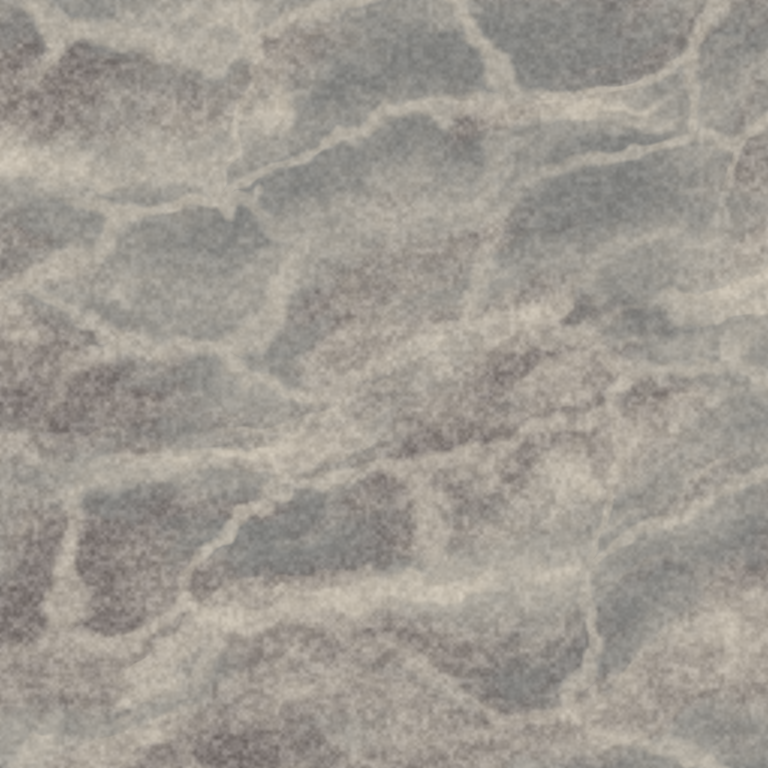
This texture is drawn by a Shadertoy shader. Its source:

```glsl
#define TILT 0.25
#define CELL_SCALE vec2(3.1, 6.2)
#define STREAK_SCALE vec2(4.6, 12.0)
#define VEIN_WIDTH 0.015
#define GRAIN_SCALE 150.0
#define GRAIN_AMOUNT 0.17
#define MAUVE vec3(0.535, 0.505, 0.488)
#define SLATE vec3(0.540, 0.537, 0.522)
#define SAND vec3(0.775, 0.742, 0.685)

float hash(vec2 p) {
    vec3 q = fract(vec3(p.xyx) * 0.1031);
    q += dot(q, q.yzx + 33.33);
    return fract((q.x + q.y) * q.z);
}

vec2 hash2(vec2 p) {
    return vec2(hash(p + 11.3), hash(p + 47.9));
}

float noise(vec2 p) {
    vec2 i = floor(p), f = fract(p);
    f = f * f * (3.0 - 2.0 * f);
    return mix(mix(hash(i), hash(i + vec2(1, 0)), f.x),
               mix(hash(i + vec2(0, 1)), hash(i + vec2(1, 1)), f.x), f.y);
}

// Octaves keep their direction, so stretched noise forms streaks
float fbm(vec2 p) {
    float sum = 0.0, amp = 0.5;
    for (int i = 0; i < 5; i++) {
        sum += amp * noise(p);
        p = p * 1.93 + vec2(13.7, 29.1);
        amp *= 0.54;
    }
    return sum / 1.037;
}

// Distance to the nearest cell border, in canvas units
float borderDistance(vec2 p) {
    p *= CELL_SCALE;
    vec2 base = floor(p), nearest = vec2(0);
    float best = 1e3, border = 1e3;
    for (int y = -1; y <= 1; y++)
    for (int x = -1; x <= 1; x++) {
        vec2 cell = base + vec2(x, y);
        vec2 offset = cell + 0.1 + 0.8 * hash2(cell) - p;
        if (dot(offset, offset) < best) {
            best = dot(offset, offset);
            nearest = offset;
        }
    }
    for (int y = -2; y <= 2; y++)
    for (int x = -2; x <= 2; x++) {
        vec2 cell = base + vec2(x, y);
        vec2 offset = cell + 0.1 + 0.8 * hash2(cell) - p;
        vec2 gap = offset - nearest;
        if (dot(gap, gap) > 1e-4) {
            float d = dot(0.5 * (nearest + offset), gap);
            border = min(border, d / length(gap * CELL_SCALE));
        }
    }
    return border;
}

void mainImage(out vec4 fragColor, in vec2 fragCoord) {
    vec2 uv = fragCoord / iResolution.y;
    float c = cos(TILT), s = sin(TILT);
    vec2 p = mat2(c, -s, s, c) * uv + 3.0;

    // Flowing distortion, coarse bends plus ragged edges
    vec2 bend = vec2(fbm(p * 3.5), fbm(p * 3.5 + 31.0)) - 0.5;
    vec2 ragged = vec2(noise(p * 60.0), noise(p * 60.0 + 9.0)) - 0.5;
    vec2 q = p + 0.20 * bend + 0.012 * ragged;

    // Bedding, pale smears, branching veins and faint wisps
    float bedding = fbm(q * STREAK_SCALE);
    float smear = smoothstep(0.54, 0.64, fbm(q * vec2(3.2, 9.0) + 71.0));
    float width = VEIN_WIDTH * mix(0.5, 1.5, noise(p * 6.0 + 5.0));
    float strength = smoothstep(0.15, 0.6, noise(p * 5.0 + 23.0));
    float vein = 1.0 - smoothstep(0.35 * width, 1.35 * width, borderDistance(q));
    float wisp = abs(noise(q * vec2(5.0, 13.0) + 140.0) - 0.5);
    wisp = 1.0 - smoothstep(0.02, 0.12, wisp);

    float tone = 0.23 + 1.45 * (bedding - 0.5);
    tone += 0.38 * smear + 0.14 * wisp;
    tone = mix(tone, max(tone + 0.18, 0.74), vein * mix(0.2, 0.9, strength));

    // Warm, rough ground and cool, smooth ground under the sand
    float cool = smoothstep(0.42, 0.60, fbm(q * vec2(3.2, 7.5) + 203.0));
    float rough = mix(1.25, 0.7, max(cool, clamp(tone, 0.0, 1.0)));
    float clumps = noise(p * vec2(42.0, 58.0)) + noise(p * vec2(78.0, 96.0) + 61.0) - 1.0;
    tone = clamp(tone + 0.24 * rough * clumps, -0.08, 1.0);
    vec3 color = mix(mix(MAUVE, SLATE, cool), SAND, tone);

    // Fine speckled grain
    float grain = 0.65 * noise(uv * GRAIN_SCALE) + 0.35 * noise(uv * GRAIN_SCALE * 1.7 + 80.0) - 0.5;
    color += GRAIN_AMOUNT * grain * rough;

    fragColor = vec4(color, 1.0);
}
```
